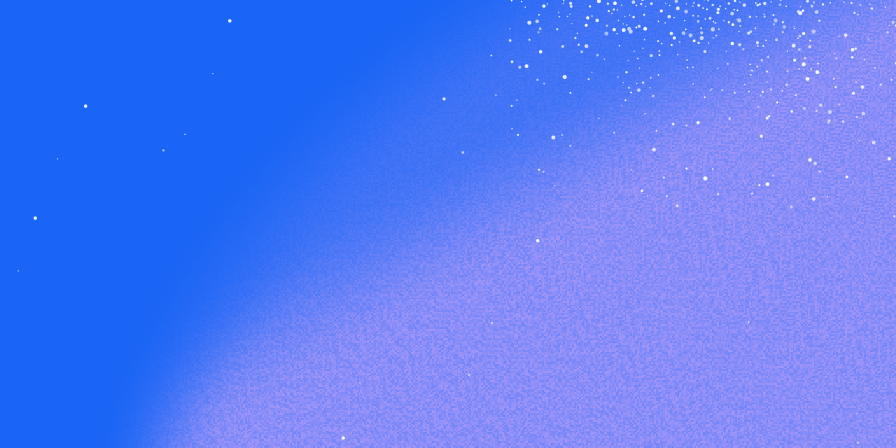
A Shadertoy shader for this background:

```glsl
// Grainy blue to violet gradient with white specks drifting in from the upper right.

float hash(vec2 p) {
    return fract(sin(dot(p, vec2(127.1, 311.7))) * 43758.5);
}

// Amount of violet: a curved outer edge and a brighter diagonal bank
float violetAmount(vec2 p) {
    float outer = p.x - (0.23 + 0.1 * p.y + 0.6 * p.y * p.y);
    float bank = 0.42 + 0.58 * (p.x - 0.9) - p.y;
    float haze = smoothstep(-0.02, mix(0.27, 0.5, p.y), outer);
    return haze * mix(0.36, 1.0, smoothstep(-0.2, 0.17, bank));
}

// Chance that a cell holds a speck: dense at the top, sparse below
float speckDensity(vec2 p) {
    float depth = 1.0 - p.y;
    float cluster = 0.75 * exp(-8.0 * depth) * smoothstep(0.95, 1.5, p.x);
    cluster *= 1.0 - 0.5 * smoothstep(1.65, 2.0, p.x);
    float stray = 0.014 * step(1.0, p.x) * step(depth, 0.48);
    return cluster + stray;
}

// One layer of jittered round specks
float speckLayer(vec2 p, float seed) {
    const float cellSize = 0.025;
    vec2 grid = p / cellSize + seed * vec2(0.37, 0.61);
    vec2 cell = floor(grid);
    vec2 key = cell + seed * 17.0;
    vec2 jitter = 0.2 + 0.6 * vec2(hash(key + 3.1), hash(key + 7.7));
    vec2 center = p + (cell + jitter - grid) * cellSize;
    float size = hash(key + 11.3);
    float radius = mix(0.0014, 0.0046, size * size);
    float blur = 0.7 / iResolution.y;
    float disc = 1.0 - smoothstep(radius - blur, radius + blur, length(p - center));
    float present = step(hash(key), speckDensity(center));
    return disc * present * mix(0.5, 1.0, hash(key + 19.9));
}

void mainImage(out vec4 fragColor, in vec2 fragCoord) {
    vec2 p = fragCoord / iResolution.y;
    p.x *= 2.0 * iResolution.y / iResolution.x;

    // Gradient with grain that grows with the violet
    float grain = hash(floor(p * 256.0)) - 0.5;
    float amount = violetAmount(p) * (1.0 + 0.4 * grain);
    vec3 blue = vec3(0.10, 0.395, 0.96);
    vec3 violet = vec3(0.54, 0.555, 0.972);
    vec3 color = mix(blue, violet, amount);

    // Scattered specks
    float specks = 0.0;
    for (int i = 0; i < 3; i++) {
        specks = max(specks, speckLayer(p, float(i) + 1.0));
    }
    color = mix(color, vec3(0.98, 0.99, 1.0), specks);

    fragColor = vec4(color, 1.0);
}
```
